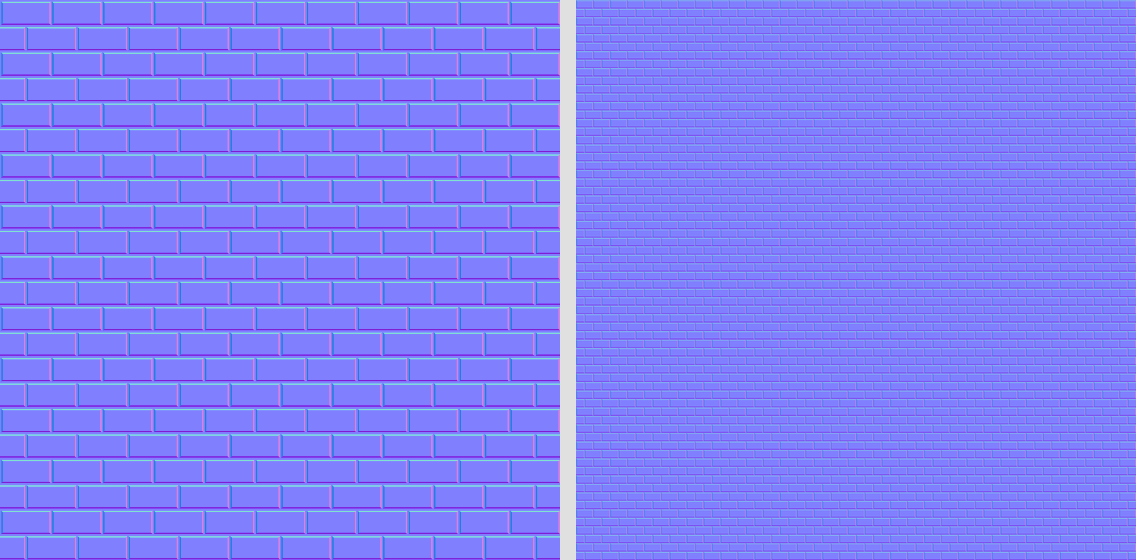
Left, the tile; right, the same tile 3 across and 3 down.
This texture map is drawn by a WebGL 1 fragment shader. Its source:

```glsl
precision highp float;

// Tangent-space normal map of a running-bond brick wall, 11 bricks by 22 rows.
// Each brick is a flat face with a soft rounded bevel whose slope fades in and
// out; alternate rows shift by half a brick, and the even row count tiles.

uniform vec2 u_resolution;

const vec2 BRICKS = vec2(11.0, 22.0);
const vec2 MORTAR = vec2(0.0026, 0.0032);    // joint centre to bevel centre
const vec2 OFFSET = vec2(0.0011, -0.0010);   // shift of the whole wall
const float BEVEL = 0.0020;                  // half width of a bevel
const float STEEPNESS = 1.25;                // slope at the bevel centre

// Smooth bump of slope around an edge, falling to zero at the half width
vec2 bump(vec2 dist, float halfWidth) {
    vec2 t = clamp(abs(dist) / halfWidth, 0.0, 1.0);
    return 0.5 + 0.5 * cos(3.14159 * t);
}

// Share of each axis in the slope, split on the diagonal at the corners
vec2 mitre(vec2 dist, float softness) {
    float side = smoothstep(-softness, softness, dist.y - dist.x);
    return vec2(side, 1.0 - side);
}

// Position relative to the centre of the enclosing brick, in canvas units
vec2 brickLocal(vec2 p, vec2 count) {
    vec2 grid = p * count;
    grid.x += 0.5 - 0.5 * mod(floor(grid.y), 2.0);
    return (fract(grid) - 0.5) / count;
}

// Encodes a direction as a colour
vec3 encodeNormal(vec3 n) {
    return normalize(n) * 0.5 + 0.5;
}

void main() {
    vec2 uv = gl_FragCoord.xy / u_resolution;
    float pixel = 1.0 / min(u_resolution.x, u_resolution.y);

    // Distance inward from the bevel centre lines
    vec2 local = brickLocal(uv - OFFSET, BRICKS);
    vec2 dist = 0.5 / BRICKS - MORTAR - abs(local);

    // Keep bevels at least two pixels wide, weaker when widened
    float halfWidth = max(BEVEL, pixel);
    float strength = STEEPNESS * BEVEL / halfWidth;

    // Slopes lean outward from the brick centre
    vec2 slope = strength * bump(dist, halfWidth) * mitre(dist, pixel);
    gl_FragColor = vec4(encodeNormal(vec3(sign(local) * slope, 1.0)), 1.0);
}
```
